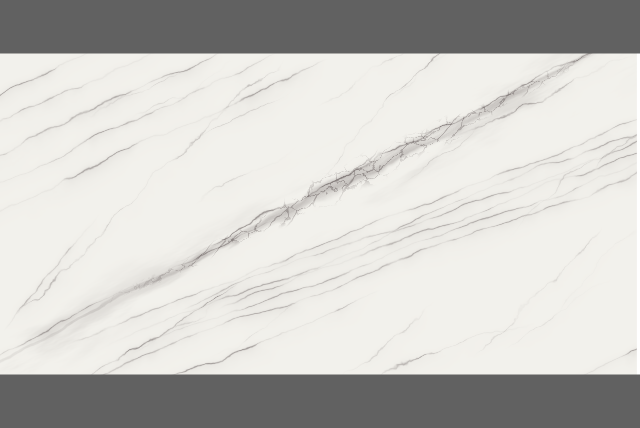
A WebGL 2 fragment shader for this texture:

```glsl
#version 300 es
precision highp float;
// A pale marble slab between two flat grey bands, with a thin white margin at right.
// Veins are line segments bent by layered sines; haze is stretched along the grain,
// and cellular noise breaks the broad central vein into fine cracks.
uniform vec2 u_resolution;
out vec4 fragColor;

vec2 hash2(vec2 c) {
  return fract(sin(vec2(dot(c, vec2(127.1, 311.7)), dot(c, vec2(269.5, 183.3)))) * 43758.5);
}

// Layered, rotated sines: roughly -1 to 1
float ripple(vec2 p) {
  float sum = 0.0, amp = 0.6;
  for (int i = 0; i < 6; i++) {
    sum += amp * sin(p.x + 1.3 * sin(p.y + float(i))) * cos(0.8 * p.y + 0.5 * sin(p.x));
    p = mat2(1.25, 1.6, -1.6, 1.25) * p + 1.7;
    amp *= 0.56;
  }
  return sum;
}

// Gap between the nearest two cell points: zero on cell borders
float cellEdge(vec2 p) {
  vec2 cell = floor(p);
  float first = 9.0, second = 9.0;
  for (int y = -1; y <= 1; y++)
    for (int x = -1; x <= 1; x++) {
      vec2 c = cell + vec2(x, y);
      float d = length(c + hash2(c) - p);
      second = min(second, max(first, d));
      first = min(first, d);
    }
  return second - first;
}

// Broken hairline from a to b, with a soft shadow on one side
float vein(vec2 p, vec2 a, vec2 b, float wander, float haze, float seed) {
  float len = length(b - a);
  vec2 dir = (b - a) / len;
  float along = dot(p - a, dir);
  float off = dot(p - a, vec2(-dir.y, dir.x));
  float ends = smoothstep(-0.06, 0.05, along) * smoothstep(len + 0.06, len - 0.05, along);
  if (ends <= 0.0 || abs(off) > 0.16) return 0.0;
  float breaks = smoothstep(-0.35, 0.6, ripple(vec2(along * 13.0, off * 16.0) + seed * 3.1));
  off += wander * ripple(vec2(along * 10.0, off * 11.0) + seed);
  float thick = max(0.0016, 0.55 / u_resolution.y);
  float hair = exp(-off * off / (thick * thick)) * (0.1 + 0.75 * breaks);
  float shade = exp(-abs(off) / (off > 0.0 ? 0.005 : 0.016)) * haze * (0.3 + breaks);
  return (hair + shade) * ends;
}

// Broad vein rising across the slab, with cracks and streaks inside
float centralVein(vec2 p) {
  vec2 dir = normalize(vec2(1.0, 0.515)), q = p - vec2(0.0, 0.17);
  float along = dot(q, dir), off = dot(q, vec2(-dir.y, dir.x));
  float cloud = smoothstep(0.0, 0.8, ripple(vec2(along * 5.0, off * 22.0) + 4.0));
  float ink = 0.16 * cloud * exp(-pow((off + 0.025) / 0.06, 2.0));
  off += 0.008 + 0.015 * ripple(vec2(along * 6.0, off * 7.0) + 2.0);
  float middle = smoothstep(0.2, 0.6, along) * smoothstep(1.65, 1.3, along);
  float width = 0.005 + middle * (0.007 + 0.014 * smoothstep(-0.3, 0.5, ripple(vec2(along * 7.0, 1.0))));
  float body = smoothstep(width, 0.25 * width, abs(off));
  float streak = 0.5 + 0.5 * ripple(vec2(along * 9.0, off * 130.0));
  ink += body * (0.1 + 0.3 * streak) * (0.45 + 0.55 * middle);
  float bend = 0.5 * ripple(vec2(along, off) * 40.0);
  float crack = smoothstep(0.14, 0.0, cellEdge(vec2(along * 22.0, off * 55.0) + bend));
  ink += 0.4 * crack * middle * smoothstep(1.6 * width, 0.4 * width, abs(off));
  return ink;
}

float marbleInk(vec2 p) {
  float ink = centralVein(p);
  ink += 0.6 * vein(p, vec2(0.0, 0.17), vec2(0.6, 0.47), 0.012, 0.12, 1.0);
  ink += 0.7 * vein(p, vec2(0.45, 0.41), vec2(1.4, 0.89), 0.016, 0.1, 2.0);

  // Near-parallel bundles: upper left, then lower left to right edge
  for (int i = 0; i < 5; i++) {
    float k = float(i);
    ink += 0.55 * vein(p, vec2(-0.1, 0.465 + 0.063 * k), vec2(0.72 - 0.12 * k, 0.84 + 0.015 * k), 0.014, 0.15, 5.0 + k);
  }
  for (int i = 0; i < 6; i++) {
    float k = float(i);
    vec2 start = vec2(0.2 + 0.09 * mod(k * 2.0, 5.0), 0.12 + 0.018 * k);
    start.y += 0.4 * (start.x - 0.2);
    ink += 0.5 * vein(p, start, vec2(1.56, 0.62 + 0.025 * k), 0.012, 0.13, 12.0 + k);
  }

  // Steeper, jagged fractures
  ink += 0.6 * vein(p, vec2(0.06, 0.29), vec2(0.62, 0.84), 0.026, 0.06, 21.0);
  ink += 0.5 * vein(p, vec2(0.04, 0.27), vec2(0.2, 0.46), 0.014, 0.15, 22.0);
  ink += 0.6 * vein(p, vec2(0.78, 0.62), vec2(1.03, 0.88), 0.026, 0.06, 23.0);
  ink += 0.6 * vein(p, vec2(0.92, 0.13), vec2(1.2, 0.24), 0.02, 0.08, 24.0);
  ink += 0.5 * vein(p, vec2(1.15, 0.2), vec2(1.37, 0.43), 0.026, 0.06, 25.0);
  ink += 0.7 * vein(p, vec2(0.2, 0.11), vec2(0.54, 0.33), 0.018, 0.12, 26.0);
  ink += 0.7 * vein(p, vec2(0.4, 0.12), vec2(0.84, 0.29), 0.014, 0.1, 27.0);
  ink += 0.9 * vein(p, vec2(1.33, 0.11), vec2(1.55, 0.225), 0.012, 0.16, 28.0);
  ink += 0.5 * vein(p, vec2(1.1, 0.7), vec2(1.45, 0.86), 0.022, 0.1, 29.0);

  // Scattered faint veinlets
  for (int i = 0; i < 14; i++) {
    vec2 h = hash2(vec2(i, 7.0));
    vec2 start = vec2(1.4 * h.x, 0.12 + 0.7 * h.y);
    ink += 0.22 * vein(p, start, start + vec2(0.16, 0.06 + 0.08 * h.x), 0.024, 0.1, 40.0 + float(i));
  }
  return clamp(ink, 0.0, 0.9);
}

void main() {
  vec2 p = gl_FragCoord.xy / u_resolution.y;
  float pixel = 1.0 / u_resolution.y;
  vec3 color = mix(vec3(0.95, 0.945, 0.925), vec3(0.5, 0.47, 0.465), marbleInk(p));

  // White margin and grey bands
  float margin = 0.995 * u_resolution.x / u_resolution.y;
  color = mix(color, vec3(1.0), smoothstep(-0.5, 0.5, (p.x - margin) / pixel));
  float band = smoothstep(-0.5, 0.5, (abs(p.y - 0.5) - 0.375) / pixel);
  fragColor = vec4(mix(color, vec3(0.38), band), 1.0);
}
```
